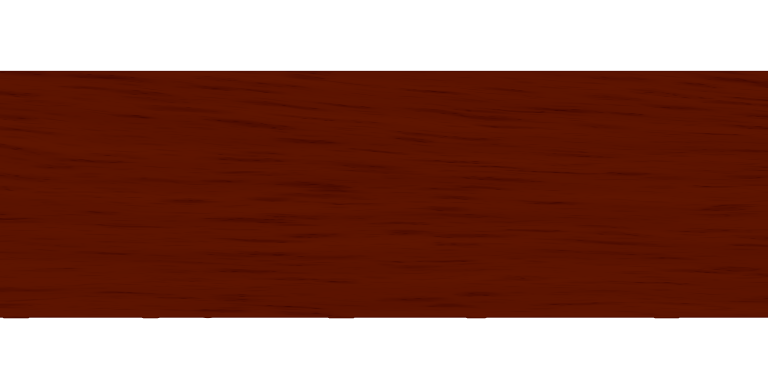
A WebGL 1 fragment shader for this texture:

```glsl
precision highp float;
uniform vec2 u_resolution;

// Colours
const vec3 PAPER = vec3(1.0);
const vec3 WOOD = vec3(0.362, 0.077, 0.0);
const vec3 GRAIN = vec3(0.245, 0.018, 0.0);
const vec3 RIM = vec3(0.27, 0.02, 0.0);

// Board placement, in canvas heights
const float BOARD_BOTTOM = 0.1727;
const float BOARD_TOP = 0.8155;
const float RIM_WIDTH = 0.005;
const float RIM_STRENGTH = 0.6;
const float CHIP_DEPTH = 0.0016;

// Grain direction and sizes, in canvas heights
const float SLOPE_LOW = 0.015;
const float SLOPE_HIGH = 0.085;
const vec2 VEIN_CELL = vec2(0.17, 0.024);
const vec2 FIBRE_CELL = vec2(0.075, 0.010);
const vec2 PORE_CELL = vec2(0.022, 0.0065);

// Grain strengths
const float VEIN_STRENGTH = 0.42;
const float FIBRE_STRENGTH = 0.20;
const float PORE_STRENGTH = 0.38;
const float BAND_STRENGTH = 0.045;

vec2 hash2(vec2 p) {
  vec2 k = vec2(dot(p, vec2(127.1, 311.7)), dot(p, vec2(269.5, 183.3)));
  return fract(sin(k) * 43758.5453);
}

// Cellular noise with one tapered horizontal streak per cell
float streaks(vec2 p, vec2 cell, float seed) {
  vec2 q = p / cell;
  vec2 home = floor(q);
  float dark = 0.0;
  for (int j = -1; j <= 1; j++) {
    for (int i = -1; i <= 1; i++) {
      vec2 id = home + vec2(float(i), float(j));
      vec2 place = hash2(id + seed);
      vec2 kind = hash2(id + seed + 57.3);
      vec2 reach = vec2(mix(0.45, 1.0, kind.x), mix(0.16, 0.42, kind.y));
      vec2 d = abs(q - id - place) / reach;
      vec2 fade = 1.0 - smoothstep(vec2(0.1), vec2(1.0), d);
      float strength = smoothstep(0.25, 1.0, fract(kind.x * 7.0 + kind.y * 3.0));
      dark = max(dark, fade.x * fade.y * strength);
    }
  }
  return dark;
}

// Follow the fibres: level below, falling to the right above
vec2 grainSpace(vec2 p) {
  float slope = mix(SLOPE_LOW, SLOPE_HIGH, smoothstep(0.45, 0.75, p.y));
  float wave = 0.0035 * sin(p.x * 5.3 + p.y * 11.0)
             + 0.0016 * sin(p.x * 13.7 - p.y * 23.0)
             + 0.0006 * sin(p.x * 47.0 + p.y * 90.0);
  return vec2(p.x, p.y + slope * (p.x - 1.0) + wave);
}

// Soft broad tone changes
float bands(vec2 g) {
  return sin(g.y * 61.0 + 1.4 * sin(g.x * 2.3))
       + 0.7 * sin(g.y * 137.0 + 2.0 * sin(g.x * 3.1 + 1.0))
       + 0.5 * sin(g.x * 4.1 + g.y * 19.0);
}

vec3 woodColour(vec2 p) {
  vec2 g = grainSpace(p);
  float vein = streaks(g, VEIN_CELL, 3.0);
  float fibre = streaks(g, FIBRE_CELL, 19.0);
  float pore = streaks(g, PORE_CELL, 41.0);
  float dark = VEIN_STRENGTH * vein + FIBRE_STRENGTH * fibre
             + PORE_STRENGTH * pore * (0.2 + 0.8 * smoothstep(0.05, 0.5, vein))
             + BAND_STRENGTH * bands(g);
  return mix(WOOD, GRAIN, clamp(dark, -0.15, 1.0));
}

void main() {
  vec2 p = gl_FragCoord.xy / u_resolution.y;
  float pixel = 1.0 / u_resolution.y;

  // A few short chips hang below the lower edge
  float chip = smoothstep(1.1, 1.3, sin(p.x * 15.0 + 1.0) + sin(p.x * 37.0));
  float above = p.y - BOARD_BOTTOM + CHIP_DEPTH * chip;
  float below = BOARD_TOP - p.y;
  float inside = min(above, below);

  vec3 wood = woodColour(p);
  float rim = 1.0 - smoothstep(0.0, RIM_WIDTH, inside);
  wood = mix(wood, RIM, rim * RIM_STRENGTH);

  float cover = clamp(inside / pixel + 0.5, 0.0, 1.0);
  gl_FragColor = vec4(mix(PAPER, wood, cover), 1.0);
}
```
